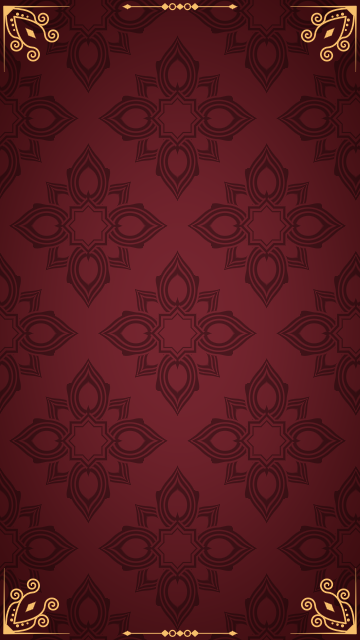
Give the GLSL for this pattern, as a WebGL 1 fragment shader.

```glsl
precision highp float;
// Burgundy damask: a staggered lattice of eight-petalled flowers over a
// radial glow, framed by gold scrollwork in the corners and two gold bars.
// Petals are contours of a cusped ellipse; scrolls are spirals with stems.
uniform vec2 u_resolution;

const float WIDTH = 432.0;                 // canvas width in design units
const vec2 PERIOD = vec2(214.0, 258.0);    // lattice spacing
const vec2 ORIGIN = vec2(213.0, 368.0);    // centre of one flower
const vec3 GLOW = vec3(0.46, 0.145, 0.185);
const vec3 SHADE = vec3(0.20, 0.03, 0.04);
const float DARKEN = 0.64;                 // flower tint over the ground
const vec3 GOLD_LIGHT = vec3(0.97, 0.75, 0.42);
const vec3 GOLD_DARK = vec3(0.75, 0.49, 0.29);
const vec2 FRAME_INSET = vec2(5.0, 8.0);
const float RULE_LENGTH = 78.0;
const float BAR_LENGTH = 68.0;
const float TAU = 6.28319;

// Elliptical level of a petal pointing up; 1 is the rim, the tip is cusped.
float petalLevel(vec2 p) {
  float cusp = 15.0 * exp(-p.x / 8.0) * smoothstep(60.0, 95.0, p.y);
  return length(vec2(p.x / 25.0, (p.y - cusp - 52.0) / 32.0));
}

// Approximate distance to the nested dark bands, with barbs on the rim.
float petalBands(vec2 p, float level) {
  float barb = 0.17 * smoothstep(50.0, 68.0, p.y) * (1.0 - smoothstep(68.0, 70.0, p.y));
  float d = max(level - 1.0 - barb, 0.48 - level);
  d = max(d, 0.04 - abs(level - 0.66));
  d = max(d, 0.035 - abs(level - 0.86));
  return d * 24.0;
}

float flower(vec2 p) {
  p = abs(p) * vec2(1.04, 1.0);
  if (p.x > p.y) p = p.yx;
  vec2 q = vec2(abs(p.x - p.y), p.x + p.y) * 0.7071;

  // Four long petals lie over four short diagonal ones.
  float level = petalLevel(p);
  vec2 shortP = q / vec2(0.74, 0.76);
  float shortPetal = 0.75 * petalBands(shortP, petalLevel(shortP));
  shortPetal = max(shortPetal, (1.09 - level) * 24.0);
  float d = min(petalBands(p, level), shortPetal);

  // Eight-pointed star in the middle, ringed by a heavier echo.
  float star = min(p.y, q.y) - 17.0;
  d = max(d, 8.5 - star);
  d = min(d, abs(star) - 0.7);
  d = min(d, abs(star - 5.0) - 1.4);
  return min(d, abs(p.x) + 0.4 * abs(p.y - 36.0) - 2.6);
}

float lattice(vec2 p) {
  vec2 a = mod(p - ORIGIN + 0.5 * PERIOD, PERIOD) - 0.5 * PERIOD;
  vec2 b = mod(p - ORIGIN, PERIOD) - 0.5 * PERIOD;
  return flower(dot(a, a) < dot(b, b) ? a : b);
}

float segment(vec2 p, vec2 a, vec2 b) {
  vec2 e = b - a;
  return length(p - a - e * clamp(dot(p - a, e) / dot(e, e), 0.0, 1.0));
}

// Quadratic curve as a chain of short segments.
float stem(vec2 p, vec2 a, vec2 b, vec2 c) {
  float d = 1e3;
  vec2 last = a;
  for (int i = 1; i <= 10; i++) {
    float t = float(i) / 10.0;
    vec2 next = mix(mix(a, b, t), mix(b, c, t), t);
    d = min(d, segment(p, last, next));
    last = next;
  }
  return d;
}

// Two-turn spiral whose outer end lies to the left of its centre.
float spiral(vec2 p, float radius) {
  float pitch = radius * 0.5;
  float turn = fract(atan(p.y, p.x + 1e-4) / TAU + 0.5);
  float n = clamp(floor(length(p) / pitch - turn + 0.5), 0.0, 1.0);
  return abs(length(p) - pitch * (turn + n));
}

float diamond(vec2 p, vec2 size) {
  return (abs(p.x) / size.x + abs(p.y) / size.y - 1.0) * min(size.x, size.y) * 0.8;
}

// Corner scrolls, mirrored about the diagonal.
float cornerScroll(vec2 p) {
  if (p.y > p.x) p = p.yx;
  float taper = 1.2 * (1.0 - 0.8 * clamp(p.x / RULE_LENGTH, 0.0, 1.0));
  float d = segment(p, vec2(0.0), vec2(RULE_LENGTH, 0.0)) - taper;
  d = min(d, max((p.x + p.y - 14.0) * 0.7071, -p.y));
  float line = min(spiral(p - vec2(46.0, 14.0), 9.0), spiral(p - vec2(58.0, 34.0), 9.0));
  line = min(line, stem(p, vec2(8.0, 2.0), vec2(36.0, 3.0), vec2(37.0, 14.0)));
  line = min(line, stem(p, vec2(12.0), vec2(48.0, 17.0), vec2(49.0, 34.0)));
  d = min(d, line - 1.1);
  for (int i = 0; i < 3; i++) {
    float k = float(i);
    d = min(d, length(p - vec2(16.0 + 6.0 * k, 9.0 + 1.5 * k)) - 1.9 + 0.3 * k);
  }
  vec2 q = vec2(p.x - p.y, p.x + p.y) * 0.7071;
  return min(d, diamond(q - vec2(0.0, 45.0), vec2(4.0, 9.0)));
}

// Thin bar with diamonds at its ends and a beaded knot in the middle.
float bar(vec2 p) {
  p.x = abs(p.x);
  float d = segment(p, vec2(12.0, 0.0), vec2(BAR_LENGTH, 0.0)) - 0.6;
  d = min(d, diamond(p, vec2(5.0, 4.0)));
  d = min(d, abs(length(p - vec2(9.0, 0.0)) - 3.5) - 0.8);
  d = min(d, diamond(p - vec2(18.0, 0.0), vec2(5.0, 4.5)));
  return min(d, diamond(p - vec2(BAR_LENGTH - 5.0, 0.0), vec2(6.0, 3.0)));
}

void main() {
  float pixel = WIDTH / u_resolution.x;
  vec2 size = u_resolution * pixel;
  vec2 p = gl_FragCoord.xy * pixel;

  float r = length((p / size - 0.5) / vec2(0.62, 0.55));
  vec3 color = mix(GLOW, SHADE, smoothstep(0.1, 1.4, r));
  color *= mix(1.0, DARKEN, clamp(0.5 - lattice(p) / pixel, 0.0, 1.0));

  vec2 edge = min(p, size - p) - FRAME_INSET;
  float trim = min(cornerScroll(edge), bar(vec2(p.x - 0.5 * size.x, edge.y)));
  vec3 gold = mix(GOLD_DARK, GOLD_LIGHT, clamp(0.5 - trim / 1.4, 0.0, 1.0));
  color = mix(color, gold, clamp(0.5 - trim / pixel, 0.0, 1.0));
  gl_FragColor = vec4(color, 1.0);
}
```
